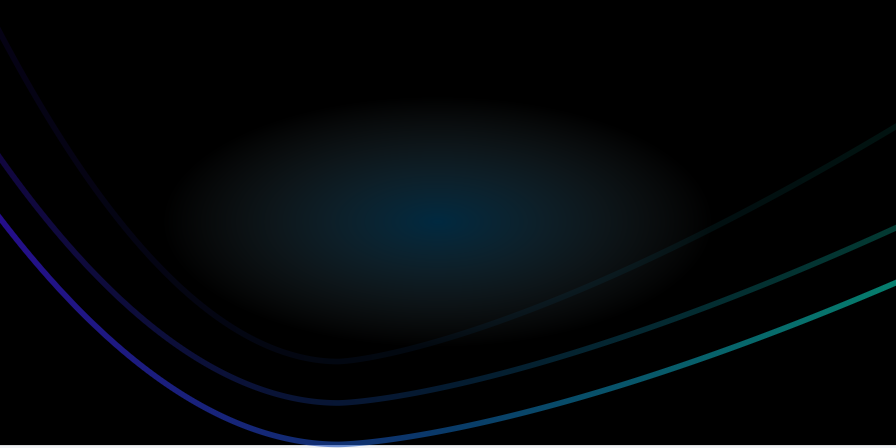
This background is drawn by a WebGL 2 fragment shader. Its source:

```glsl
#version 300 es
precision highp float;
// Three luminous valley-shaped curves sweep over black around an elliptical
// blue glow, with a thin pale strip along the bottom edge. Each curve is two
// power arcs joined at its lowest point, stroked by approximate distance.
uniform vec2 u_resolution;
out vec4 fragColor;

// Signed height above a valley, divided by its slope to approximate distance.
float valleyDistance(vec2 p, float base, float rise, float rightPower) {
  float side = p.x - 0.755;
  bool onLeft = side < 0.0;
  float span = onLeft ? 0.755 : 1.245;
  float power = onLeft ? 1.95 : rightPower;
  float height = onLeft ? rise : rise * 0.715;
  float t = max(abs(side) / span, 1e-4);
  float slope = height * power * pow(t, power - 1.0) / span;
  return (p.y - base - height * pow(t, power)) / sqrt(1.0 + slope * slope);
}

// Indigo on the left, blue in the middle, teal on the right.
vec3 strokeColor(float x) {
  vec3 indigo = vec3(0.24, 0.09, 0.90);
  vec3 blue = vec3(0.06, 0.38, 0.68);
  vec3 teal = vec3(0.04, 0.82, 0.71);
  return x < 0.5 ? mix(indigo, blue, x * 2.0) : mix(blue, teal, x * 2.0 - 1.0);
}

void main() {
  float pixel = 1.0 / u_resolution.y;
  vec2 p = gl_FragCoord.xy * pixel;
  float across = gl_FragCoord.x / u_resolution.x;
  p.x = across * 2.0;

  // Elliptical glow: navy core fading through grey to nothing
  float d = min(length((p - vec2(0.977, 0.505)) / vec2(0.615, 0.28)), 1.0);
  vec3 color = mix(vec3(0.0, 0.16, 0.25), vec3(0.21, 0.25, 0.26), d) * (1.0 - d);

  // Pale strip along the bottom
  float strip = clamp((0.0065 - p.y) / pixel + 0.5, 0.0, 1.0);
  color = mix(color, vec3(0.94, 0.95, 0.96), strip);

  // Curves, faintest and steepest at the top
  for (int i = 0; i < 3; i++) {
    float k = float(i);
    float base = 0.008 + 0.0925 * k;
    float rise = 0.505 - 0.0305 * k + 0.0725 * k * k;
    float distanceToCurve = abs(valleyDistance(p, base, rise, 1.48 - 0.03 * k));
    float coverage = clamp((0.0063 - distanceToCurve) / pixel + 0.5, 0.0, 1.0);
    float opacity = 0.6 * pow(0.46, k) * (i == 2 ? 0.7 : 1.0);
    color = mix(color, strokeColor(across), coverage * opacity);
  }

  fragColor = vec4(color, 1.0);
}
```
